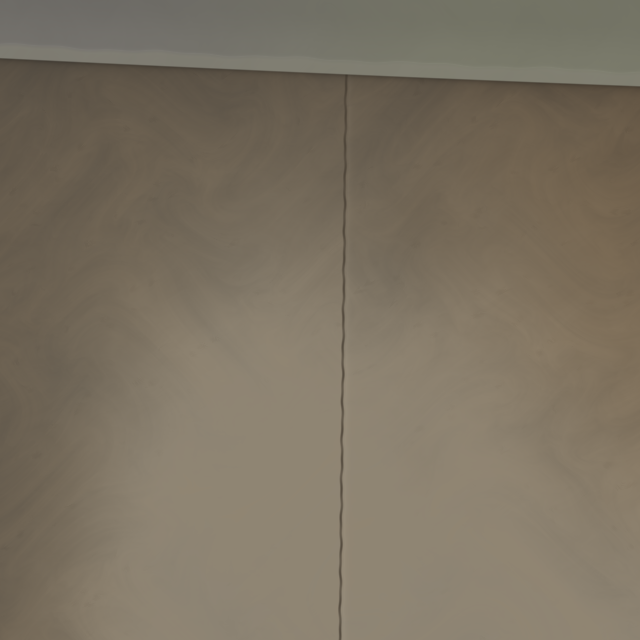
This texture is drawn by a three.js fragment shader. Its source:

```glsl
// Two mottled stone wall panels meet at a thin dark seam below a pale, sloping ceiling.
// Broad smooth gradients give the lighting; warped layered sines give the stains,
// and cellular noise adds small pits and scuffs.

varying vec2 vUv;

const vec3 WALL_DARK = vec3(0.345, 0.309, 0.262);
const vec3 WALL_MID = vec3(0.445, 0.402, 0.338);
const vec3 WALL_LIGHT = vec3(0.560, 0.520, 0.452);
const vec3 WARM_TINT = vec3(0.018, 0.000, -0.018);
const vec3 CEILING_LEFT = vec3(0.450, 0.440, 0.420);
const vec3 CEILING_RIGHT = vec3(0.475, 0.475, 0.415);
const vec3 TRIM = vec3(0.520, 0.510, 0.460);
const vec3 SEAM_COLOR = vec3(0.285, 0.250, 0.205);

const float EDGE_LEFT = 0.909;
const float EDGE_DROP = 0.044;
const float TRIM_HEIGHT = 0.022;
const float SEAM_BOTTOM = 0.531;
const float SEAM_LEAN = 0.011;
const float SEAM_HALF_WIDTH = 0.0018;
const float SOFT = 0.0016;
const float STAIN_STRENGTH = 0.11;

vec2 hash2(vec2 p) {
  vec2 q = vec2(dot(p, vec2(127.1, 311.7)), dot(p, vec2(269.5, 183.3)));
  return fract(sin(q) * 43758.55);
}

// Distance to the nearest scattered cell point
float cellular(vec2 p) {
  vec2 cell = floor(p);
  vec2 local = fract(p);
  float nearest = 2.0;
  for (int y = -1; y <= 1; y++) {
    for (int x = -1; x <= 1; x++) {
      vec2 offset = vec2(float(x), float(y));
      nearest = min(nearest, length(offset + hash2(cell + offset) - local));
    }
  }
  return nearest;
}

// Warped sines, turned and tightened at each layer; roughly -1 to 1
float layeredSines(vec2 p) {
  float sum = 0.0;
  float weight = 0.42;
  for (int i = 0; i < 6; i++) {
    p += 0.65 * sin(p.yx * vec2(1.3, 1.7) + vec2(0.4, 2.1));
    sum += weight * sin(p.x + 0.8) * cos(p.y - 0.3);
    p = mat2(1.36, 1.13, -1.13, 1.36) * p + 3.7;
    weight *= 0.70;
  }
  return sum;
}

float blob(vec2 p, vec2 center, vec2 radius) {
  vec2 d = (p - center) / radius;
  return exp(-dot(d, d));
}

// Large-scale light on the wall, from 0 dark to 1 light
float wallLight(vec2 p) {
  float fall = smoothstep(0.98, 0.22, p.y);
  float leftReach = mix(0.30, 0.48, smoothstep(0.1, 0.9, p.y));
  float fromLeft = smoothstep(-0.07, leftReach, p.x);
  float fromRight = 1.0 - 0.42 * smoothstep(0.68, 1.05, p.x) * smoothstep(-0.15, 0.4, p.y);
  float light = 0.17 + 0.82 * fall * mix(0.15, 1.0, fromLeft) * fromRight;
  light += 0.10 * blob(p, vec2(0.43, 0.53), vec2(0.14, 0.25));
  light += 0.08 * blob(p, vec2(0.58, 0.16), vec2(0.07, 0.14));
  light += 0.09 * blob(p, vec2(0.90, 0.82), vec2(0.14, 0.06));
  light -= 0.10 * blob(p, vec2(0.66, 0.64), vec2(0.08, 0.07));
  light -= 0.09 * blob(p, vec2(0.65, 0.27), vec2(0.05, 0.08));
  light -= 0.08 * blob(p, vec2(0.08, 0.24), vec2(0.09, 0.13));
  return light;
}

vec3 wallColor(vec2 p, float seamX) {
  vec2 panel = p + step(seamX, p.x) * vec2(2.7, 1.3);
  float stain = layeredSines(panel * vec2(9.0, 10.0));
  float scuff = layeredSines(panel * vec2(32.0, 46.0) + stain);
  float pit = 1.0 - smoothstep(0.04, 0.24, cellular(panel * vec2(22.0, 30.0) + 0.4 * scuff));
  float light = wallLight(p) + STAIN_STRENGTH * stain + 0.035 * scuff;
  light -= 0.06 * pit * smoothstep(-0.1, 0.5, scuff);
  vec3 color = mix(WALL_DARK, WALL_MID, smoothstep(0.0, 0.5, light));
  color = mix(color, WALL_LIGHT, smoothstep(0.35, 1.0, light));
  float warmth = smoothstep(0.55, 1.0, p.x) * smoothstep(0.0, 0.5, p.y);
  return color + WARM_TINT * (warmth + 0.35 * stain);
}

vec3 ceilingColor(vec2 p, float height) {
  vec3 color = mix(CEILING_LEFT, CEILING_RIGHT, smoothstep(0.1, 0.8, p.x));
  color *= 1.0 - 0.05 * smoothstep(0.03, 0.10, height);
  float ripple = 0.0015 * sin(p.x * 31.0) + 0.001 * sin(p.x * 83.0);
  float trimTop = TRIM_HEIGHT + ripple;
  color = mix(color, TRIM, 0.65 * (1.0 - smoothstep(trimTop - 0.006, trimTop + 0.002, height)));
  color += 0.025 * exp(-abs(height - trimTop) / 0.002);
  return color + 0.005 * layeredSines(p * 24.0);
}

void main() {
  vec2 p = vUv;
  float edgeY = EDGE_LEFT - EDGE_DROP * p.x - 0.006 * p.x * (1.0 - p.x);
  float height = p.y - edgeY;

  // Seam with a slightly ragged outline
  float wobble = 0.0006 * sin(p.y * 95.0) + 0.0004 * sin(p.y * 213.0 + 1.0);
  float seamX = SEAM_BOTTOM + SEAM_LEAN * p.y + wobble;
  float side = p.x - seamX;
  float seam = 1.0 - smoothstep(SEAM_HALF_WIDTH - SOFT, SEAM_HALF_WIDTH + SOFT, abs(side));
  vec3 wall = wallColor(p, seamX);
  wall += 0.022 * exp(-abs(side - 0.006) / 0.004);
  wall = mix(wall, SEAM_COLOR, seam * (0.72 + 0.1 * sin(p.y * 140.0)));

  // Contact shadow where the wall meets the ceiling
  wall *= 1.0 - 0.24 * exp(min(height, 0.0) / 0.004) - 0.08 * exp(min(height, 0.0) / 0.035);

  vec3 color = mix(wall, ceilingColor(p, height), smoothstep(-SOFT, SOFT, height));
  gl_FragColor = vec4(color, 1.0);
}
```
